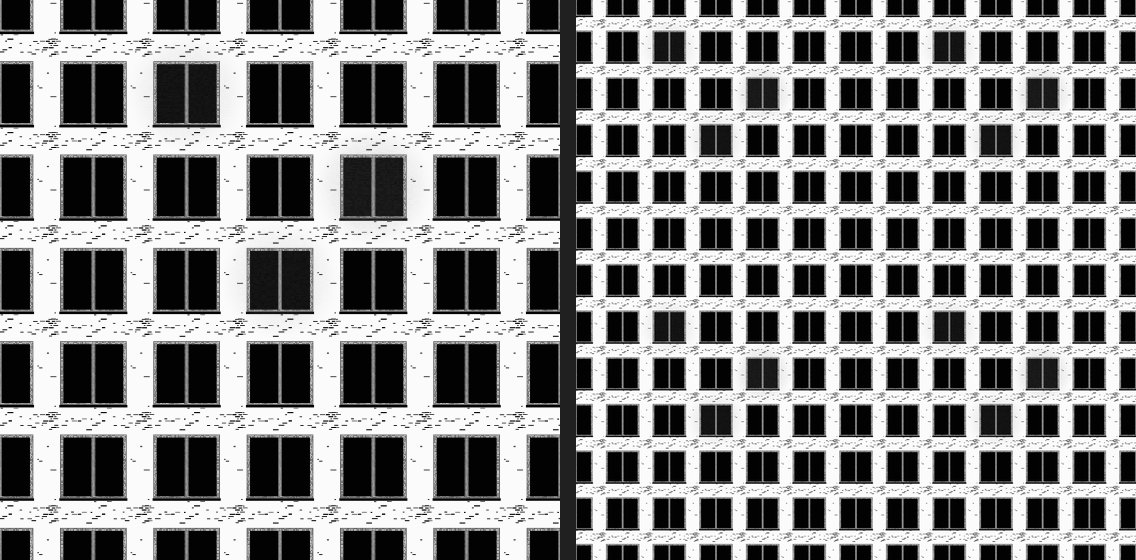
Left, the tile; right, the same tile 2 across and 2 down.
A WebGL 1 fragment shader for this pattern:

```glsl
precision highp float;
uniform vec2 u_resolution;

float hash(vec2 p) {
  return fract(sin(dot(p, vec2(127.1, 311.7))) * 43758.5);
}

// Antialiased coverage of a box with half size h
float box(vec2 p, vec2 h, float px) {
  vec2 e = clamp((h - abs(p)) / px + 0.5, 0.0, 1.0);
  return e.x * e.y;
}

// Soft elliptical patch, wrapping within one bay
float patchAt(vec2 p, vec2 center, vec2 radius) {
  vec2 d = (fract(p - center + 0.5) - 0.5) / radius;
  return exp(-dot(d, d));
}

// Density of worn brick across one bay
float wear(vec2 p) {
  float d = 0.75 * patchAt(p, vec2(0.47, 0.48), vec2(0.13, 0.1));
  d += 0.45 * patchAt(p, vec2(0.62, 0.56), vec2(0.15, 0.07));
  d += 0.5 * patchAt(p, vec2(0.08, 0.49), vec2(0.2, 0.09));
  d += 0.5 * patchAt(p, vec2(0.52, 0.2), vec2(0.09, 0.04));
  d += 0.4 * patchAt(p, vec2(0.47, 0.06), vec2(0.08, 0.04));
  d += 0.12 * patchAt(p, vec2(0.57, 0.9), vec2(0.1, 0.07));
  vec2 a = 6.2832 * p;
  return d * (0.85 + 0.4 * sin(3.0 * a.x + 2.0 * a.y) * sin(5.0 * a.y - 2.0 * a.x)) - 0.02;
}

// Short horizontal dashes, one jittered mark per grid cell
float brickMarks(vec2 t, float px) {
  vec2 grid = vec2(20.0, 44.0);
  float ink = 0.0;
  for (int i = -1; i <= 1; i++) {
    vec2 id = floor(t * grid) + vec2(float(i), 0.0);
    vec2 k = mod(id, grid);
    vec2 center = vec2(hash(k + 7.3), 0.4 + 0.2 * hash(k + 3.1));
    vec2 halfSize = vec2(0.15 + 0.5 * hash(k + 19.7), 0.16 + 0.18 * hash(k + 31.9));
    float present = step(hash(k + 50.3), wear((k + 0.5) / grid));
    float mark = box(t - (id + center) / grid, halfSize / grid, px);
    ink = max(ink, present * mark * mix(0.5, 1.0, sqrt(hash(k + 71.1))));
  }
  return ink;
}

// Dusty glow around one bay, wrapping over the canvas
float haze(vec2 t, vec2 bay) {
  vec2 d = mod(t - bay + 3.0, 6.0) - 3.0;
  return 1.0 - smoothstep(0.36, 0.68, length(d));
}

void main() {
  vec2 t = 6.0 * gl_FragCoord.xy / u_resolution;
  float px = 6.0 / u_resolution.y;
  vec2 q = fract(t + 0.5) - 0.5;

  // Wall
  float shade = mix(0.985, 0.01, brickMarks(t, px));

  // Speckled frame with a dark rim
  float speckle = hash(floor(fract(t) * 64.0));
  float frame = box(q - vec2(0.0, 0.003), vec2(0.357, 0.341), px);
  float inner = box(q - vec2(0.0, 0.003), vec2(0.350, 0.334), px);
  shade = mix(shade, mix(0.32, 0.42 + 0.36 * speckle, inner), frame);

  // Central mullion, darker at its sides
  float mullion = box(q, vec2(0.021, 0.315), px);
  float ridge = box(q, vec2(0.012, 0.315), px);
  shade = mix(shade, mix(0.35, 0.52 + 0.1 * speckle, ridge), mullion);

  // Two panes and the sill
  float glass = box(vec2(abs(q.x) - 0.171, q.y + 0.003), vec2(0.150, 0.315), px);
  float sill = box(q + vec2(0.0, 0.352), vec2(0.365, 0.0135), px);
  shade = mix(shade, 0.008, max(glass, sill));

  // Three dusty windows
  float dust = 0.11 * haze(t, vec2(2.0, 5.0));
  dust += 0.15 * haze(t, vec2(4.0, 4.0));
  dust += 0.11 * haze(t, vec2(3.0, 3.0));
  float grain = hash(floor(t * vec2(40.0, 64.0)) + 5.7);
  shade = mix(shade, 0.6, dust * (0.8 + 0.4 * grain));

  gl_FragColor = vec4(vec3(shade), 1.0);
}
```
